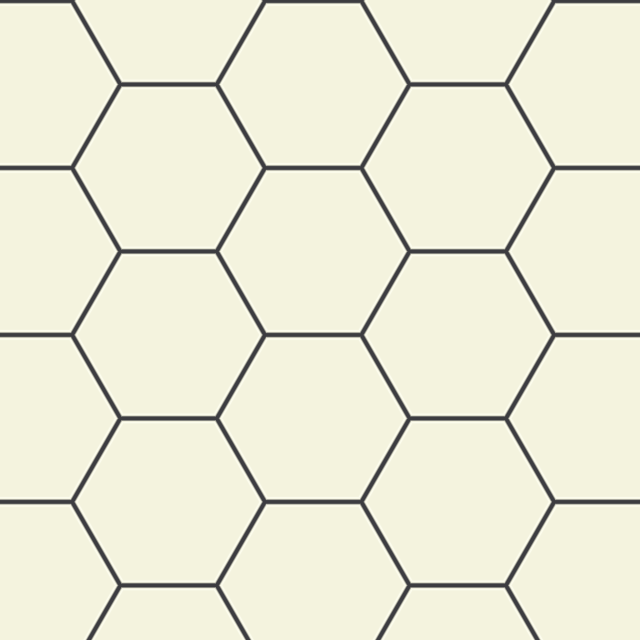
This pattern is drawn by a Shadertoy shader. Its source:

```glsl
// Honeycomb of flat-topped hexagons: thin charcoal outlines on a cream ground.
// Two offset rectangular lattices give the nearest cell centre; the distance to
// that cell's border drives a soft line and the faint pale rim beside it.

const vec3 CREAM    = vec3(0.957, 0.954, 0.872);
const vec3 PALE_RIM = vec3(1.0, 1.0, 0.95);
const vec3 CHARCOAL = vec3(0.235, 0.235, 0.25);

const float CELL_HEIGHT = 0.2609;               // flat side to flat side
const vec2  CELL_CENTRE = vec2(0.2634, 0.7376); // centre of one cell
const float LINE_HALF   = 0.0035;
const float LINE_SOFT   = 0.0018;
const float RIM_OFFSET  = 0.0065;
const float RIM_WIDTH   = 0.0013;
const float RIM_STRENGTH = 0.8;

// Offset from the nearest hexagon centre, for cells of unit height.
vec2 hexOffset(vec2 p) {
    vec2 period = vec2(sqrt(3.0), 1.0);
    vec2 a = mod(p + 0.5 * period, period) - 0.5 * period;
    vec2 b = mod(p, period) - 0.5 * period;
    return dot(a, a) < dot(b, b) ? a : b;
}

// Distance from an offset inside a unit-height hexagon to its border.
float hexBorderDistance(vec2 offset) {
    vec2 q = abs(offset);
    return 0.5 - max(q.y, dot(q, vec2(0.5 * sqrt(3.0), 0.5)));
}

// Coverage of a line with softened edges.
float lineMask(float dist, float halfWidth, float softness) {
    return 1.0 - smoothstep(halfWidth - softness, halfWidth + softness, dist);
}

// Bell-shaped band centred at a given distance.
float bandMask(float dist, float centre, float width) {
    float t = (dist - centre) / width;
    return exp(-t * t);
}

void mainImage(out vec4 fragColor, in vec2 fragCoord) {
    vec2 uv = fragCoord / iResolution.y;
    float pixel = 1.0 / iResolution.y;

    // Distance to the honeycomb, in canvas units
    vec2 p = (uv - CELL_CENTRE) / CELL_HEIGHT;
    float dist = hexBorderDistance(hexOffset(p)) * CELL_HEIGHT;

    // Ground, pale rim, then outline
    vec3 color = mix(CREAM, PALE_RIM, RIM_STRENGTH * bandMask(dist, RIM_OFFSET, RIM_WIDTH));
    color = mix(color, CHARCOAL, lineMask(dist, LINE_HALF, max(LINE_SOFT, 0.75 * pixel)));

    fragColor = vec4(color, 1.0);
}
```
